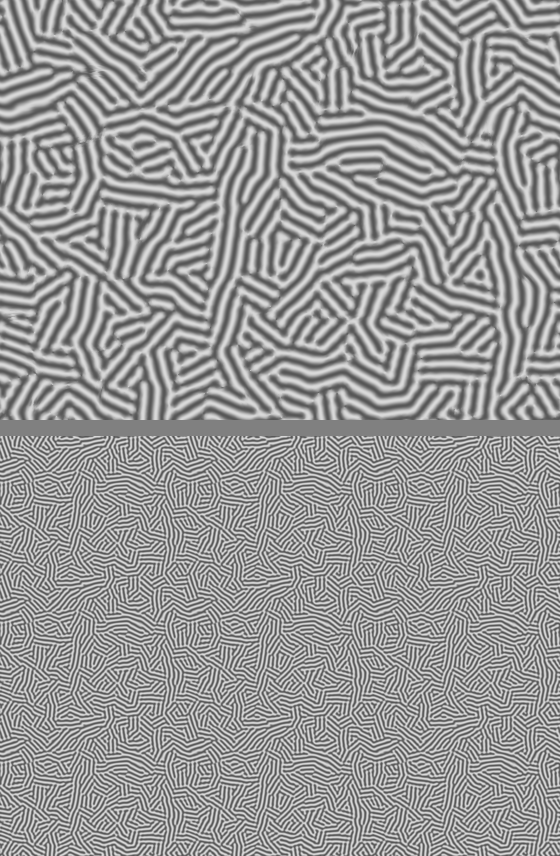
Top, the tile; bottom, the same tile 3 across and 3 down.
Reproduce this pattern procedurally as a Shadertoy shader.

```glsl
#define CELLS vec2(16.0, 12.0)  // whole stripe domains across and up
#define STRIPES 44.0            // stripe periods across the canvas
#define FALLOFF 4.0             // how sharply one domain yields to the next
#define JITTER 0.6              // scatter of the domain centres
#define SOFTNESS 0.03           // loss of contrast at stripe defects
#define SEED 17.0
#define DARK vec3(0.335)
#define LIGHT vec3(0.857)

const float TAU = 6.2831853;
const float WAVE_NUMBER = TAU * STRIPES / CELLS.x;  // radians per cell
const float RING_STEP = 1.8 / WAVE_NUMBER;

// Ring weights of a band-pass filter: x for the height, y for the slope
const float CENTRE_WEIGHT = 0.21;
const vec2 RING_WEIGHT[4] = vec2[4](
    vec2(0.54, 1.07), vec2(-1.11, 0.28), vec2(-0.10, -1.0), vec2(0.56, 0.12));

vec3 hash3(vec2 cell) {
    vec3 h = fract(vec3(cell.xyx) * vec3(0.1031, 0.1030, 0.0973));
    h += dot(h, h.yxz + 33.33);
    return fract((h.xxy + h.yzz) * h.zyx);
}

// Height over amplitude: gives every stripe the same sine profile
float evenOut(float height, vec2 slope, float softness) {
    return height * inversesqrt(height * height + dot(slope, slope) + softness);
}

// Wrapping gradient noise: each cell carries a wave along a random direction
float waveNoise(vec2 p) {
    vec2 base = floor(p);
    float height = 0.0;
    vec2 slope = vec2(0.0);
    for (int j = -1; j <= 1; j++) {
        for (int i = -1; i <= 1; i++) {
            vec2 cell = base + vec2(i, j);
            vec3 rnd = hash3(mod(cell, CELLS) + SEED);
            vec2 offset = p - cell - 0.5 - JITTER * (rnd.xy - 0.5);
            vec2 direction = vec2(cos(TAU * rnd.z), sin(TAU * rnd.z));
            float phase = WAVE_NUMBER * dot(direction, offset) + 40.0 * rnd.x;
            float weight = exp(-FALLOFF * dot(offset, offset));
            height += weight * cos(phase);
            slope += weight * sin(phase) * direction;
        }
    }
    return evenOut(height, slope, 1e-6);
}

// Filters the noise to one stripe width, which rounds bends and joins ends
float labyrinth(vec2 p) {
    float height = CENTRE_WEIGHT * waveNoise(p);
    vec2 slope = vec2(0.0);
    for (int ring = 0; ring < 4; ring++) {
        int count = 6 + 2 * ring;
        float radius = RING_STEP * float(ring + 1);
        vec2 weight = RING_WEIGHT[ring] / float(count);
        for (int k = 0; k < count; k++) {
            float angle = TAU * (float(k) + 0.25) / float(count);
            vec2 spoke = vec2(cos(angle), sin(angle));
            float value = waveNoise(p + radius * spoke);
            height += weight.x * value;
            slope += weight.y * value * spoke;
        }
    }
    return evenOut(height, slope, SOFTNESS);
}

void mainImage(out vec4 fragColor, in vec2 fragCoord) {
    vec2 p = fragCoord / iResolution.xy * CELLS;
    float shade = 0.5 + 0.5 * labyrinth(p);
    fragColor = vec4(mix(DARK, LIGHT, shade), 1.0);
}
```
